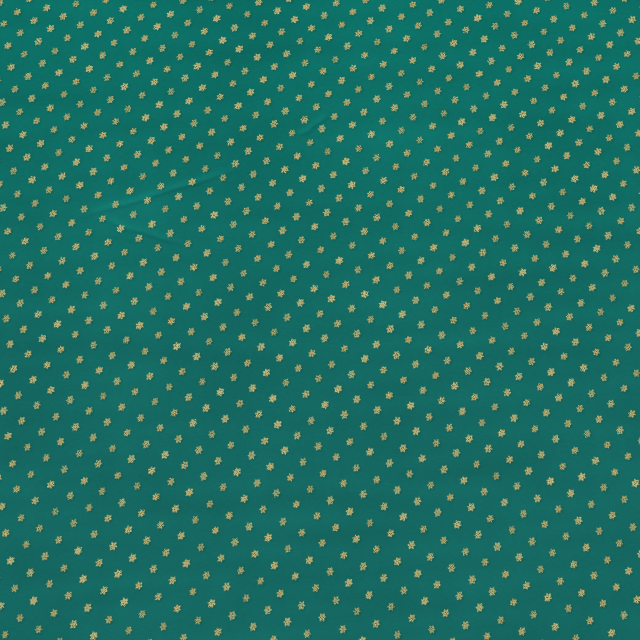
Give the GLSL for this texture, as a WebGL 2 fragment shader.

```glsl
#version 300 es
// Teal woven cloth seen at a slight tilt, scattered with a lattice of small gold sprigs.
precision highp float;

uniform vec2 u_resolution;
out vec4 fragColor;

vec2 hash2(vec2 p) {
  vec3 q = fract(vec3(p.xyx) * vec3(0.1031, 0.1030, 0.0973));
  q += dot(q, q.yzx + 33.33);
  return fract((q.xx + q.yz) * q.zy);
}

// Gradient noise, roughly -0.7 to 0.7
float noise(vec2 p) {
  vec2 i = floor(p), f = fract(p);
  vec2 u = f * f * f * (f * (f * 6.0 - 15.0) + 10.0);
  vec2 e = vec2(0.0, 1.0);
  float a = dot(hash2(i) * 2.0 - 1.0, f);
  float b = dot(hash2(i + e.yx) * 2.0 - 1.0, f - e.yx);
  float c = dot(hash2(i + e) * 2.0 - 1.0, f - e);
  float d = dot(hash2(i + 1.0) * 2.0 - 1.0, f - 1.0);
  return mix(mix(a, b, u.x), mix(c, d, u.x), u.y);
}

// Thin fold: dark on one side, lit on the other, fading at both ends
float crease(vec2 p, vec2 a, vec2 b) {
  vec2 along = b - a;
  float t = dot(p - a, along) / dot(along, along);
  float side = (along.x * (p.y - a.y) - along.y * (p.x - a.x)) / length(along);
  side += 0.006 * noise(vec2(t * 4.0, 7.0));
  float ends = smoothstep(0.0, 0.3, t) * smoothstep(1.0, 0.7, t);
  return ends * (exp(-pow((side - 0.006) / 0.006, 2.0)) - exp(-pow(side / 0.003, 2.0)));
}

vec3 cloth(vec2 p) {
  float shade = 1.0 + 0.05 * noise(p * 4.0 + 9.0);
  shade += 0.07 * noise(vec2(p.x * 5.0 + 3.0, p.y * 34.0 - p.x * 2.0)); // weft bands
  shade += 0.03 * noise(p * vec2(28.0, 9.0) + 20.0);                    // warp bands
  shade += 0.04 * noise(p * vec2(130.0, 260.0));                        // fine weave
  shade += 0.10 * crease(p, vec2(-0.40, 0.15), vec2(-0.10, 0.24));
  shade += 0.10 * crease(p, vec2(-0.04, 0.28), vec2(0.02, 0.32));
  shade += 0.07 * crease(p, vec2(-0.36, 0.16), vec2(-0.20, 0.11));
  vec3 teal = mix(vec3(0.085, 0.41, 0.385), vec3(0.05, 0.44, 0.40), smoothstep(-0.3, 0.6, p.y));
  return teal * shade;
}

// Ragged sprig: x is coverage, y is thread brightness
vec2 sprig(vec2 d, vec2 id, float pixel) {
  vec2 rnd = hash2(id + 71.0);
  float angle = atan(d.y, d.x) + 0.5 * (rnd.x - 0.5);
  float radius = 0.0053 + 0.0007 * (rnd.y - 0.5);
  radius *= 1.0 + 0.16 * cos(angle * 6.0 + 0.8) + 0.10 * cos(2.0 * angle - 2.0);
  radius += 0.0012 * noise(d * 420.0 + id * 3.7);
  float soft = max(0.0012, pixel);
  float cover = smoothstep(soft, -soft, length(d) - radius);
  // Slanted metallic threads with small gaps
  float threads = noise(vec2(d.x + d.y, 2.4 * (d.y - d.x)) * 260.0 + id * 5.3);
  cover *= 1.0 - 0.5 * smoothstep(0.1, 0.45, -threads);
  return vec2(cover * mix(0.82, 1.0, rnd.x), 0.55 + 1.1 * threads + 0.25 * (rnd.y - 0.5));
}

void main() {
  vec2 p = (gl_FragCoord.xy - 0.5 * u_resolution) / u_resolution.y;
  float pixel = 1.0 / u_resolution.y;

  // Slanted lattice, tightening towards the far upper edge
  mat2 lattice = mat2(0.0297, -0.0159, -0.0203, -0.0229);
  vec2 q = p - vec2(-0.001, 0.0104);
  float depth = 1.0 - 0.16 * q.y;
  vec2 cell = inverse(lattice) * q / depth;
  vec2 id = floor(cell + 0.5);
  vec2 jitter = (hash2(id + 40.0) - 0.5) * 0.07;
  vec2 d = lattice * (cell - id - jitter) * depth;

  vec3 color = cloth(p);
  color *= 1.0 - 0.10 * smoothstep(0.009, 0.004, length(d - vec2(0.001, -0.001)));

  vec2 gold = sprig(d, id, pixel);
  vec3 thread = mix(vec3(0.54, 0.50, 0.29), vec3(0.80, 0.76, 0.54), clamp(gold.y, 0.0, 1.0));
  color = mix(color, thread, gold.x);
  fragColor = vec4(color, 1.0);
}
```
